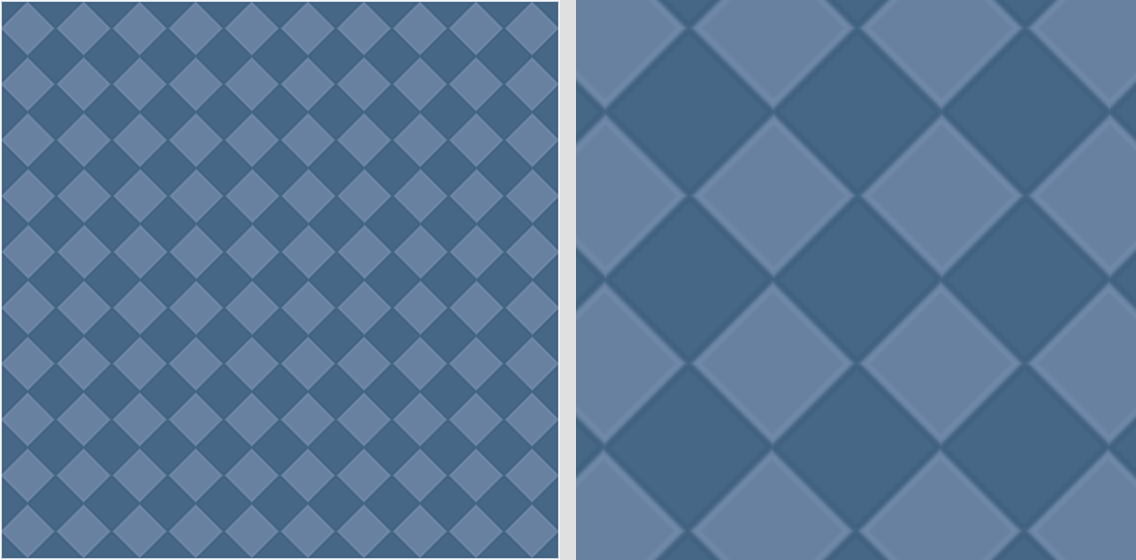
Left, the full canvas; right, a detail of the centre.
Reproduce this pattern procedurally as a three.js fragment shader.

```glsl
// Ten by ten pale blue diamonds on a darker blue panel with a thin white border.
// Each cell of a repeated grid holds one diamond distance field, whose edge has
// a faint light rim inside and a faint dark rim outside.
varying vec2 vUv;

const vec3 GROUND_COLOR = vec3(0.278, 0.405, 0.527);
const vec3 DIAMOND_COLOR = vec3(0.408, 0.506, 0.630);
const vec3 LIGHT_RIM = vec3(0.030, 0.030, 0.034);
const vec3 DARK_RIM = vec3(0.022, 0.024, 0.024);
const vec3 BORDER_COLOR = vec3(0.970, 0.980, 0.990);

const float REPEATS = 10.0;
const vec2 PITCH = vec2(0.1001, 0.0998);
const vec2 FIRST_CENTER = vec2(0.0492, 0.0512);
const float HALF_DIAGONAL = 0.0481;
const float BORDER_WIDTH = 0.0031;
const float SOFTNESS = 0.0013;
const float RIM_OFFSET = 0.0028;
const float RIM_WIDTH = 0.0014;
const float ROW_DRIFT = 0.0014;
const float DRIFT_CENTER = 5.2;
const float DRIFT_SPREAD = 1.7;

// Coverage of a shape from its signed distance, negative inside.
float coverage(float dist) {
  return 1.0 - smoothstep(-SOFTNESS, SOFTNESS, dist);
}

// Soft band centred on zero distance.
float rim(float dist) {
  float t = dist / RIM_WIDTH;
  return exp(-t * t);
}

float diamondDistance(vec2 p, float halfDiagonal) {
  return (abs(p.x) + abs(p.y) - halfDiagonal) * 0.7071;
}

// Slight sideways drift of the middle rows.
float rowDrift(float row) {
  float t = (row - DRIFT_CENTER) / DRIFT_SPREAD;
  return ROW_DRIFT * exp(-t * t);
}

void main() {
  // Nearest diamond in the grid
  vec2 p = vUv - FIRST_CENTER;
  float row = clamp(floor(p.y / PITCH.y + 0.5), 0.0, REPEATS - 1.0);
  p.x -= rowDrift(row);
  float column = clamp(floor(p.x / PITCH.x + 0.5), 0.0, REPEATS - 1.0);
  float dist = diamondDistance(p - vec2(column, row) * PITCH, HALF_DIAGONAL);

  // Diamond fill and rims
  vec3 color = mix(GROUND_COLOR, DIAMOND_COLOR, coverage(dist));
  color += LIGHT_RIM * rim(dist + RIM_OFFSET);
  color -= DARK_RIM * rim(dist - RIM_OFFSET);

  // White border with a dark rim on its inner side
  vec2 toEdge = min(vUv, 1.0 - vUv);
  float borderDist = min(toEdge.x, toEdge.y) - BORDER_WIDTH;
  color -= DARK_RIM * rim(borderDist - RIM_OFFSET);
  color = mix(color, BORDER_COLOR, coverage(borderDist));

  gl_FragColor = vec4(color, 1.0);
}
```
